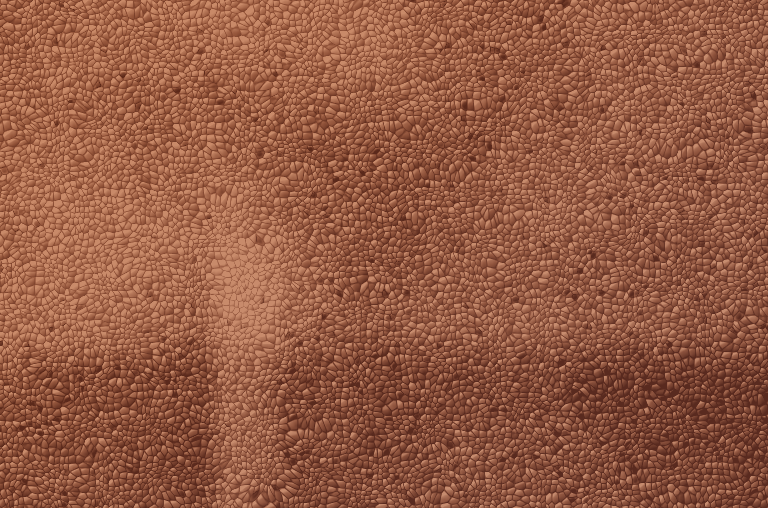
A WebGL 1 fragment shader for this texture:

```glsl
precision highp float;
// Brown pebbled leather with soft folds, a shaded lower band and dark pores.
uniform vec2 u_resolution;

#define CELLS 85.0      // grain cells per canvas height
#define JITTER 0.85     // irregularity of the cells
#define RELIEF 0.52     // side lighting of each pebble
#define CREASE 0.40     // darkness between pebbles
#define VARIATION 0.34  // tone difference from pebble to pebble
#define MOTTLE 0.36     // cloudy stains
#define SHADOW 0.20     // depth of the lower band
#define PORES 0.030     // share of cells that are dark pores
#define DEEP vec3(0.355, 0.160, 0.105)
#define TAN vec3(0.575, 0.333, 0.235)
#define GLINT vec3(0.785, 0.545, 0.420)
#define COOL vec3(-0.012, 0.008, 0.028)

vec2 hash2(vec2 p) {
  vec3 q = fract(vec3(p.xyx) * vec3(0.1031, 0.1030, 0.0973));
  q += dot(q, q.yzx + 33.33);
  return fract((q.xx + q.yz) * q.zy);
}

float noise(vec2 p) {
  vec2 i = floor(p), f = fract(p);
  f = f * f * (3.0 - 2.0 * f);
  float low = mix(hash2(i).x, hash2(i + vec2(1.0, 0.0)).x, f.x);
  float high = mix(hash2(i + vec2(0.0, 1.0)).x, hash2(i + 1.0).x, f.x);
  return mix(low, high, f.y);
}

float fbm(vec2 p) {
  float sum = 0.0, weight = 0.5;
  for (int i = 0; i < 5; i++) {
    sum += weight * noise(p);
    p = mat2(1.6, 1.2, -1.2, 1.6) * p + 7.3;
    weight *= 0.55;
  }
  return sum - 0.53;
}

// Soft elliptical spot with value 1 at its centre.
float spot(vec2 uv, vec2 centre, vec2 radius) {
  vec2 d = (uv - centre) / radius;
  return exp(-dot(d, d));
}

// Broad light and shade of the hide, around zero.
float foldTone(vec2 uv, vec2 p) {
  float wobble = 0.04 * (noise(p * 5.0) - 0.5);
  float below = 1.0 - smoothstep(0.26, 0.36, uv.y + wobble);
  float x = uv.x + wobble * 0.4;
  float ridge = smoothstep(0.26, 0.295, x) * (1.0 - smoothstep(0.31, 0.40, x));
  ridge *= 1.0 - smoothstep(0.40, 0.80, uv.y);
  float tone = 0.08 - 0.09 * uv.x - SHADOW * below;
  tone += 0.25 * ridge;
  tone += 0.15 * spot(uv, vec2(0.08, 0.50), vec2(0.17, 0.25));
  tone += 0.09 * spot(uv, vec2(0.36, 0.42), vec2(0.10, 0.12));
  tone += 0.10 * spot(uv, vec2(0.70, 0.54), vec2(0.13, 0.16));
  tone += 0.08 * spot(uv, vec2(0.38, 0.92), vec2(0.25, 0.12));
  tone -= 0.10 * spot(uv, vec2(0.20, 0.77), vec2(0.06, 0.10));
  tone -= 0.09 * spot(uv, vec2(0.48, 0.62), vec2(0.09, 0.18));
  tone -= 0.10 * spot(uv, vec2(0.25, 0.12), vec2(0.03, 0.20));
  tone -= 0.12 * spot(uv, vec2(0.82, 0.22), vec2(0.20, 0.11));
  return tone + MOTTLE * fbm(p * 4.0 + 3.0);
}

// Pebbled grain: x is tone around zero, y is pore darkness.
vec2 grain(vec2 p, float poreShare) {
  vec2 g = p * CELLS + 1.6 * vec2(noise(p * 22.0), noise(p * 22.0 + 40.0));
  vec2 cell = floor(g), nearestOffset = vec2(0.0), id = vec2(0.0);
  float nearest = 9.0, second = 9.0;
  for (int j = -1; j <= 1; j++) {
    for (int i = -1; i <= 1; i++) {
      vec2 c = cell + vec2(float(i), float(j));
      vec2 offset = g - c - 0.5 - JITTER * (hash2(c) - 0.5);
      float d = length(offset);
      if (d < nearest) {
        second = nearest;
        nearest = d;
        nearestOffset = offset;
        id = c;
      } else {
        second = min(second, d);
      }
    }
  }
  // Crease width never falls below about one pixel.
  float width = max(0.30, CELLS / u_resolution.y);
  float body = smoothstep(0.0, width, second - nearest);
  float tilt = dot(nearestOffset, normalize(vec2(-0.55, 0.85)));
  vec2 rnd = hash2(id + 91.7);
  float tone = RELIEF * tilt * (0.35 + 0.65 * body);
  tone += CREASE * (body - 0.58);
  tone += VARIATION * (rnd.x - 0.5) * body;
  tone += 0.20 * smoothstep(0.12, 0.42, tilt) * body;
  float pore = step(1.0 - poreShare, rnd.y);
  return vec2(tone, pore * (1.0 - smoothstep(0.25, 0.70, nearest)));
}

void main() {
  vec2 uv = gl_FragCoord.xy / u_resolution;
  vec2 p = gl_FragCoord.xy / u_resolution.y;

  // Pores gather in the darker stains.
  float broad = foldTone(uv, p);
  vec2 pebbles = grain(p, PORES * clamp(1.0 - 4.0 * broad, 0.35, 2.0));
  float tone = 0.49 + broad + pebbles.x - 0.42 * pebbles.y;
  tone += 0.10 * (noise(p * CELLS * 2.1) - 0.5);
  tone = clamp(tone, 0.0, 1.0);

  // Warm ramp, cooler toward the right and the bottom.
  vec3 color = mix(DEEP, TAN, smoothstep(0.0, 1.0, tone) * 0.3 + tone * 1.4);
  color = tone < 0.5 ? mix(DEEP, TAN, tone * 2.0) : mix(TAN, GLINT, tone * 2.0 - 1.0);
  float coolness = smoothstep(0.1, 0.9, uv.x * 0.6 + (1.0 - uv.y) * 0.5);
  color += COOL * (coolness - 0.4);
  gl_FragColor = vec4(color, 1.0);
}
```
